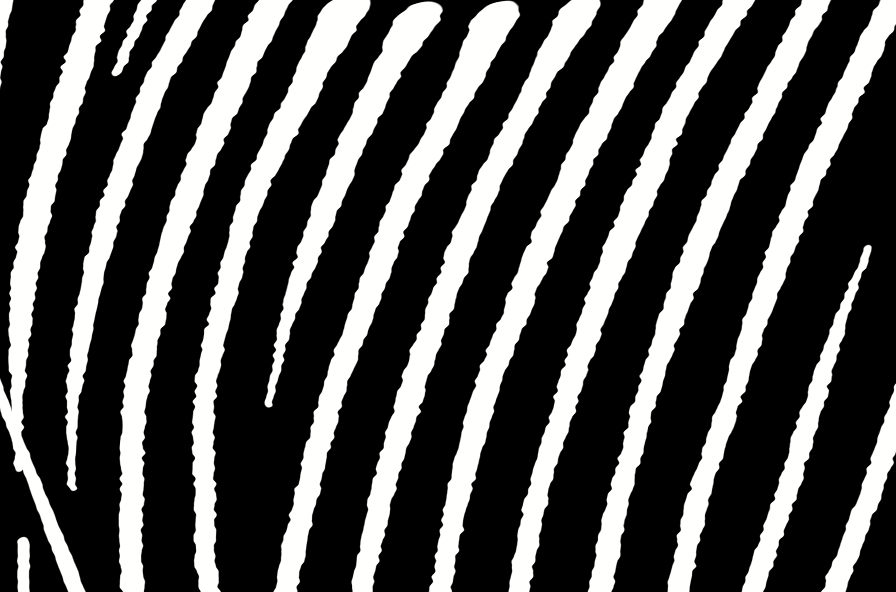
Give the GLSL for this pattern, as a Shadertoy shader.

```glsl
const vec3  DARK = vec3(0.0);
const vec3  LIGHT = vec3(1.0, 1.0, 0.995);
const int   STRIPES = 14;           // long stripes, the first one left of the canvas
const float HALF_WIDTH = 0.0212;    // all lengths in canvas heights
const float WIDTH_SPREAD = 0.22;
const float HEAD_SWELL = 0.45;
const float TAIL_TAPER = 0.35;
const float WOBBLE = 0.010;
const float FUR_DEPTH = 0.0065;
const vec2  FUR_SCALE = vec2(28.0, 115.0);
const float EDGE_PIXELS = 0.8;

float hash(vec2 p) {
    return fract(sin(dot(p, vec2(127.1, 311.7))) * 43758.5453);
}

float noise(vec2 p) {
    vec2 c = floor(p), f = fract(p);
    f = f * f * (3.0 - 2.0 * f);
    return mix(mix(hash(c), hash(c + vec2(1, 0)), f.x),
               mix(hash(c + vec2(0, 1)), hash(c + vec2(1, 1)), f.x), f.y);
}

// Centre line of a stripe at height y: x position and slope
vec2 centreLine(float i, float y) {
    float top = 0.207 + 0.130 * i - 0.039 * max(1.0 - i, 0.0);
    float mid = 0.043 + 0.1063 * i + 0.00187 * i * i;
    float low = -0.177 + 0.132 * i + 0.138 * (1.0 - smoothstep(3.0, 5.0, i))
              + 0.049 * max(2.0 - i, 0.0);
    float bend = 2.0 * (top + low - 2.0 * mid);
    float lean = top - low - bend;
    return vec2(low + y * (lean + bend * y), lean + 2.0 * bend * y);
}

// Signed distance to one stripe with rounded, swollen or tapered ends
float stripe(vec2 p, float i) {
    bool lateStart = i == 11.0;
    float knob = exp(-pow(abs(i - 4.5) / 2.2, 4.0));
    float head = lateStart ? 0.58 : 1.05 - 0.085 * knob;

    float tail = -0.5;
    if (i == 0.0) tail = 0.21;
    if (i == 0.5) tail = 0.88;
    if (i == 1.0 || i == 4.0) tail = 0.13 + 0.047 * i;

    float y = clamp(p.y, tail, head);
    vec2 line = centreLine(i, y);
    line.x += WOBBLE * (noise(vec2(i * 7.0, y * 6.0)) - 0.5);
    vec2 q = p - vec2(line.x, y);
    float across = (q.x - line.y * q.y) / sqrt(1.0 + line.y * line.y);

    float radius = HALF_WIDTH * mix(0.86, 1.06, smoothstep(0.0, 0.9, y));
    radius *= 1.0 + WIDTH_SPREAD * (noise(vec2(i * 3.0 + 40.0, y * 3.5)) - 0.5);
    radius *= 1.0 + HEAD_SWELL * knob * smoothstep(0.86, 0.98, y);
    radius *= mix(0.36, 1.0, smoothstep(0.0, TAIL_TAPER, y - tail));
    if (lateStart) radius *= mix(0.3, 1.0, smoothstep(0.0, 0.32, head - y));
    return length(vec2(across, q.y)) - radius;
}

// Thin fork and short spur in the lower left corner
float fork(vec2 p) {
    float branch = abs(p.x - 0.13 + 0.39 * p.y) / 1.073;
    branch -= mix(0.014, 0.009, smoothstep(0.0, 0.3, p.y));
    float spur = length(vec2(p.x - 0.040, max(p.y - 0.083, 0.0))) - 0.010;
    return min(branch, spur) + max(p.y - 0.4, 0.0);
}

void mainImage(out vec4 fragColor, in vec2 fragCoord) {
    vec2 p = fragCoord / iResolution.y;

    // Ragged fur edge: rows of hair shift sideways
    float fur = noise(p * FUR_SCALE) - 0.5;
    fur += 0.4 * (noise(p * FUR_SCALE * 0.4 + 17.0) - 0.5);
    vec2 ragged = p + vec2(FUR_DEPTH * fur, 0.0);

    float d = fork(mix(p, ragged, 0.4));
    for (int k = 0; k < STRIPES; k++) {
        d = min(d, stripe(ragged, float(k) - 1.0));
    }
    d = min(d, stripe(ragged, 0.5));   // short wedge between two stripes

    float edge = EDGE_PIXELS / iResolution.y;
    float light = 1.0 - smoothstep(-edge, edge, d);
    fragColor = vec4(mix(DARK, LIGHT, light), 1.0);
}
```
